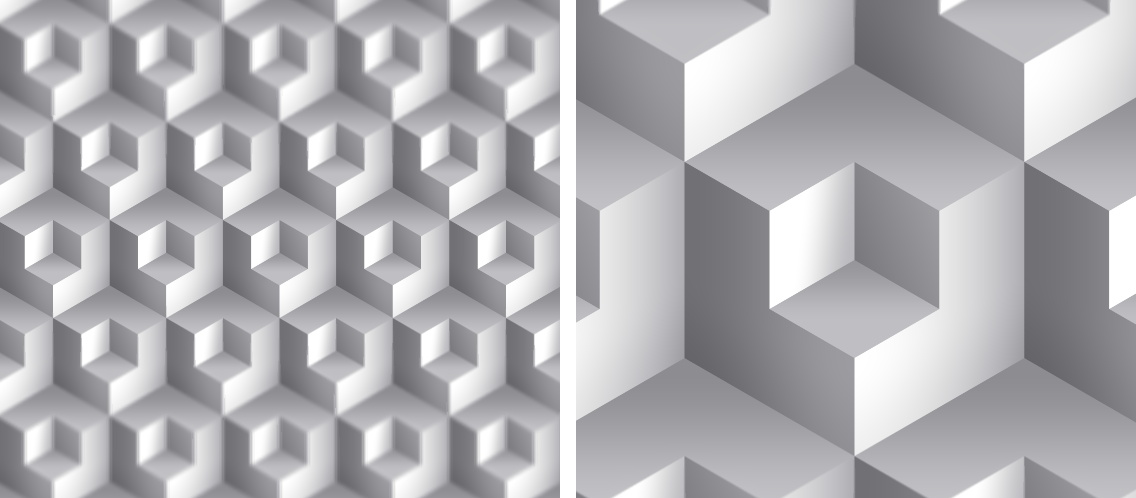
Left, the full canvas; right, a detail of the centre.
A Shadertoy shader for this pattern:

```glsl
// Staggered rows of grey cubes, each with a smaller cube notched out of its front corner.
// Hexagonal cells are split into three rhombic faces, shaded by gradients along their edges.
// A small weighted sample grid smooths the edges and softens rows away from the middle.

const float SQRT3 = 1.7320508;
const float CELLS_PER_HEIGHT = 7.617;           // canvas height in hexagon radii
const vec2  CENTRE_CELL = vec2(-0.008, -0.056); // offset of the middle cube
const float NOTCH = 0.5;                        // notch size relative to the cube
const float MAX_BLUR = 0.055;
const int   TAPS = 6;

// Offset from the nearest centre of a pointy-top hexagon lattice
vec2 hexCell(vec2 p) {
    vec2 period = vec2(SQRT3, 3.0);
    vec2 a = mod(p + 0.5 * period, period) - 0.5 * period;
    vec2 b = mod(p, period) - 0.5 * period;
    return dot(a, a) < dot(b, b) ? a : b;
}

// Coordinates (s, t) along two cube edges; z is 0 top, 1 right, 2 left
vec3 cubeFace(vec2 q) {
    float slope = q.x / SQRT3;
    if (q.y > abs(slope)) return vec3(q.y + slope, q.y - slope, 0.0);
    float s = 2.0 * abs(slope);
    return vec3(s, 0.5 * s - q.y, q.x > 0.0 ? 1.0 : 2.0);
}

// Outer faces: grey top, bright right side, dark left side
float outerShade(vec3 f) {
    float foot = smoothstep(0.55, 1.1, f.y);
    if (f.z < 0.5) return mix(0.76, 0.55, smoothstep(0.45, 1.9, f.x + f.y));
    if (f.z < 1.5) return mix(1.0, 0.68, f.x * f.x) - 0.07 * foot;
    return mix(0.61, 0.44, smoothstep(0.0, 1.0, f.x)) - 0.05 * foot;
}

// Notch faces: grey floor, bright left wall, dark right wall
float notchShade(vec3 f) {
    if (f.z < 0.5) return mix(0.59, 0.75, smoothstep(0.0, 1.3, f.x + f.y));
    if (f.z < 1.5) return mix(0.73, 1.0, smoothstep(0.0, 0.75, f.x + 0.15 * f.y));
    return mix(0.47, 0.62, 0.65 * f.x + 0.35 * f.y);
}

float cubeShade(vec2 p, float softness) {
    vec2 q = hexCell(p);
    vec3 face = cubeFace(q);
    float reach = max(face.x, face.y);
    float shade = reach < NOTCH ? notchShade(cubeFace(-q / NOTCH)) : outerShade(face);
    // Faint glow on the rim of softened notches
    return shade + 0.05 * softness * exp(-abs(reach - NOTCH) / 0.035);
}

// Cool tint in the mid and dark greys
vec3 coolGrey(float v) {
    return vec3(v, v, v + 0.017 * smoothstep(0.95, 0.7, v));
}

void mainImage(out vec4 fragColor, in vec2 fragCoord) {
    float pixel = CELLS_PER_HEIGHT / iResolution.y;
    vec2 p = (fragCoord - 0.5 * iResolution.xy) * pixel - CENTRE_CELL;

    // Focus falls off above and below the middle row
    float softness = smoothstep(0.7, 2.9, abs(p.y));
    float radius = 0.5 * pixel + MAX_BLUR * softness;

    // Gaussian-weighted samples
    float sum = 0.0;
    float total = 0.0;
    for (int j = 0; j < TAPS; j++) {
        for (int i = 0; i < TAPS; i++) {
            vec2 tap = (vec2(i, j) + 0.5) / float(TAPS) * 2.0 - 1.0;
            float weight = exp(-1.5 * dot(tap, tap));
            sum += weight * cubeShade(p + radius * tap, softness);
            total += weight;
        }
    }
    fragColor = vec4(clamp(coolGrey(sum / total), 0.0, 1.0), 1.0);
}
```
